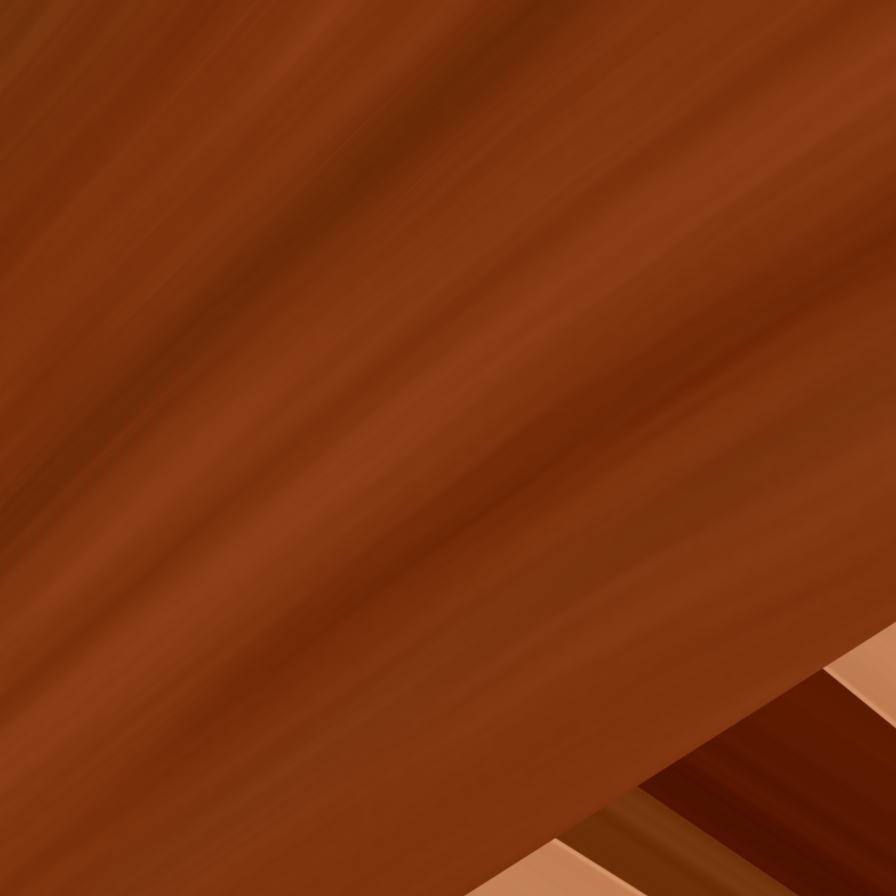
Give the GLSL for this texture, as a Shadertoy shader.

```glsl
// Polished reddish wood panel with fanning grain above a corner of inlaid tiles.

float hash(vec2 cell) {
    vec3 q = fract(vec3(cell.xyx) * vec3(0.1031, 0.1030, 0.0973));
    q += dot(q, q.yzx + 33.33);
    return fract((q.x + q.y) * q.z);
}

float valueNoise(vec2 p) {
    vec2 cell = floor(p);
    vec2 f = fract(p);
    f = f * f * (3.0 - 2.0 * f);
    float low = mix(hash(cell), hash(cell + vec2(1, 0)), f.x);
    float high = mix(hash(cell + vec2(0, 1)), hash(cell + vec2(1, 1)), f.x);
    return mix(low, high, f.y);
}

// Layered noise centred on zero
float fbm(vec2 p) {
    float sum = 0.0;
    float weight = 0.5;
    for (int i = 0; i < 4; i++) {
        sum += weight * (valueNoise(p) - 0.5);
        p = p * vec2(1.4, 2.1) + 17.3;
        weight *= 0.55;
    }
    return sum;
}

// Signed distance to the line a-b, positive on its left
float lineSide(vec2 p, vec2 a, vec2 b) {
    vec2 d = normalize(b - a);
    return dot(p - a, vec2(-d.y, d.x));
}

float band(float x, float centre, float width) {
    float t = (x - centre) / width;
    return exp(-t * t);
}

// Fibre index: constant along curves that steepen toward the upper left
float fibreIndex(vec2 p) {
    float bend = 0.1 * p.x * (1.0 - p.x);
    return (p.y - 0.72 * p.x - bend) / (1.0 + 0.45 * p.x);
}

// Broad light and dark stripes across the fibres
float stripeTone(float c, float x) {
    float tone = 0.0;
    tone += 0.50 * band(c, 0.140, 0.055);
    tone += 0.35 * band(c, 0.285, 0.050);
    tone += 0.40 * band(c, -0.165, 0.055) * smoothstep(0.3, 0.9, x);
    tone += 0.20 * band(c, 0.610, 0.060);
    tone -= 0.60 * band(c, 0.022, 0.045) * smoothstep(0.05, 0.35, x);
    tone -= 0.35 * band(c, 0.215, 0.014);
    tone -= 0.65 * band(c, 0.420, 0.045);
    tone -= 0.45 * band(c, 0.520, 0.030) * (1.0 - smoothstep(0.02, 0.2, x));
    tone -= 0.25 * band(c, 0.760, 0.100);
    return tone;
}

vec3 woodColor(float tone) {
    vec3 dark = vec3(0.41, 0.14, 0.01);
    vec3 middle = vec3(0.495, 0.20, 0.05);
    vec3 light = vec3(0.57, 0.26, 0.11);
    vec3 shade = mix(middle, dark, clamp(-tone, 0.0, 1.0));
    return mix(shade, light, clamp(tone, 0.0, 1.0));
}

vec3 panel(vec2 p, float edgeDistance) {
    float warp = 0.018 * fbm(p * vec2(3.0, 4.0));
    float c = fibreIndex(p) + warp;
    float along = p.x + 0.7 * p.y;
    float tone = stripeTone(c, p.x);
    tone += 0.75 * fbm(vec2(along * 1.8, c * 22.0));
    tone += 0.40 * fbm(vec2(along * 2.5 + 9.0, c * 75.0));
    tone += 0.12 * fbm(p * 90.0);

    // Thin bright pores, strongest in the upper left
    float pores = smoothstep(0.72, 0.95, valueNoise(vec2(along * 3.0, c * 110.0)));
    tone += 0.16 * pores * smoothstep(-0.1, 0.4, c);
    tone += 0.18 * band(edgeDistance, 0.012, 0.012);

    // Olive cast in the far corner and along the dark fibres
    float olive = smoothstep(0.65, 1.0, c) + 0.6 * band(c, 0.42, 0.06) + 0.5 * band(c, -0.10, 0.04);
    return woodColor(tone) + olive * vec3(-0.035, 0.004, 0.002);
}

vec3 tiles(vec2 p, float soft) {
    float strip = lineSide(p, vec2(0.618, 0.066), vec2(0.723, 0.0));
    float shadow = lineSide(p, vec2(0.7135, 0.121), vec2(0.892, 0.0));
    float pale = lineSide(p, vec2(0.918, 0.254), vec2(1.0, 0.187));
    float grain = fbm(vec2(p.x + p.y, (p.y + 0.66 * p.x) * 30.0));

    vec3 paleWood = vec3(0.76, 0.50, 0.33) + 0.07 * grain;
    vec3 brownWood = vec3(0.43, 0.19, 0.035) + 0.10 * grain;
    vec3 darkWood = vec3(0.31, 0.075, 0.0) + vec3(0.10, 0.05, 0.01) * grain;
    darkWood += vec3(0.06, 0.03, 0.005) * smoothstep(0.02, 0.13, shadow);

    vec3 color = mix(paleWood, brownWood, smoothstep(-soft, soft, strip));
    color = mix(color, darkWood, smoothstep(-soft, soft, shadow));
    color = mix(color, paleWood, smoothstep(-soft, soft, pale));

    // Bright bevels on the pale tiles
    float bevel = band(strip, -0.003, 0.003) + band(pale, 0.003, 0.003);
    return color + 0.08 * bevel;
}

void mainImage(out vec4 fragColor, in vec2 fragCoord) {
    vec2 p = fragCoord / iResolution.xy;
    float soft = max(0.0012, 0.75 / iResolution.y);
    float edge = lineSide(p, vec2(0.518, 0.0), vec2(1.0, 0.306));
    vec3 color = mix(tiles(p, soft), panel(p, edge), smoothstep(-soft, soft, edge));
    fragColor = vec4(color, 1.0);
}
```
